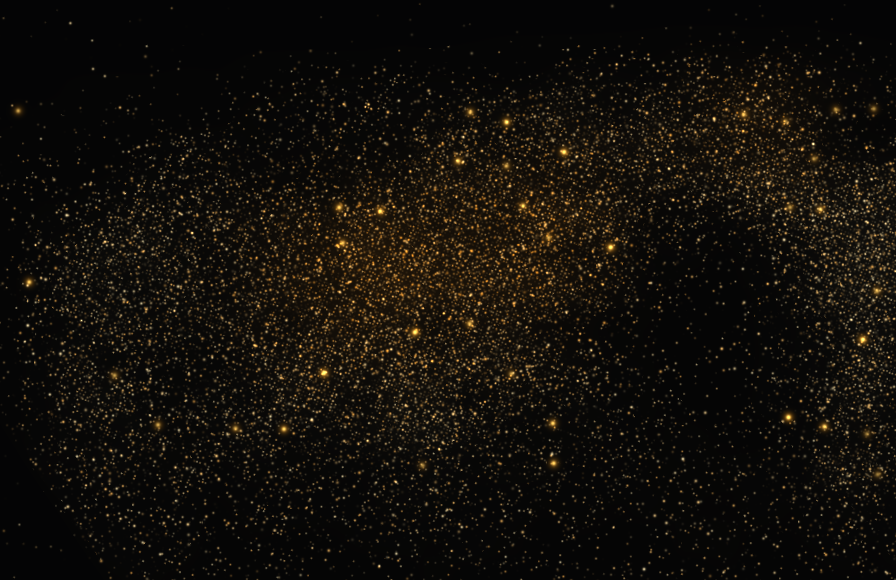
Give the GLSL for this background, as a Shadertoy shader.

```glsl
// Drifting cloud of gold dust with scattered glowing sparks on black.

float hash(vec2 p) {
    return fract(sin(dot(p, vec2(127.1, 311.7))) * 43758.545);
}

float noise(vec2 p) {
    vec2 cell = floor(p), f = fract(p);
    f = f * f * (3.0 - 2.0 * f);
    return mix(mix(hash(cell), hash(cell + vec2(1, 0)), f.x),
               mix(hash(cell + vec2(0, 1)), hash(cell + 1.0), f.x), f.y);
}

// Soft elliptical puff
float puff(vec2 p, vec2 center, vec2 radius) {
    p = (p - center) / radius;
    return exp(-dot(p, p));
}

// Amber heart of the cloud
float warmth(vec2 p) {
    return puff(p, vec2(0.63, 0.54), vec2(0.21, 0.18))
         + 0.8 * puff(p, vec2(0.94, 0.60), vec2(0.17, 0.19))
         + 0.7 * puff(p, vec2(1.31, 0.81), vec2(0.16, 0.15));
}

// Amount of dust at a point
float dustDensity(vec2 p) {
    vec2 q = p + 0.07 * (vec2(noise(p * 7.0), noise(p * 7.0 + 31.0)) - 0.5);
    float d = 0.75 * warmth(q);
    d += 0.50 * puff(q, vec2(0.27, 0.60), vec2(0.15, 0.13));
    d += 0.34 * puff(q, vec2(0.17, 0.34), vec2(0.14, 0.26));
    d += 0.38 * puff(q, vec2(0.64, 0.32), vec2(0.30, 0.14));
    d += 0.35 * puff(q, vec2(1.00, 0.74), vec2(0.42, 0.14));
    d += 0.80 * puff(q, vec2(1.51, 0.55), vec2(0.18, 0.21));
    d += 0.35 * puff(q, vec2(1.48, 0.25), vec2(0.10, 0.18));
    d += 0.20 * puff(q, vec2(0.85, 0.22), vec2(0.75, 0.30));
    // Hollow on the right and dark upper corner
    d *= 1.0 - 0.65 * puff(q, vec2(1.20, 0.40), vec2(0.14, 0.17));
    d *= 1.0 - 0.75 * puff(q, vec2(1.53, 0.78), vec2(0.09, 0.07));
    d *= 0.65 + 0.7 * noise(p * 16.0 + 8.0);
    // Slanted lower left border and fading top
    d *= smoothstep(0.0, 0.05, p.y + 1.48 * p.x - 0.254);
    return d * smoothstep(0.98, 0.84, p.y);
}

void mainImage(out vec4 fragColor, in vec2 fragCoord) {
    vec2 p = fragCoord / iResolution.y;
    float density = dustDensity(p), warm = min(warmth(p), 1.0);

    // Backdrop and haze
    vec3 color = vec3(0.017, 0.017, 0.018);
    color += density * mix(vec3(0.035, 0.032, 0.022), vec3(0.09, 0.056, 0.014), warm);

    // Dust grains, from fine to coarse
    for (int i = 0; i < 4; i++) {
        float layer = float(i), angle = 0.4 + layer * 0.9;
        float scale = 170.0 * pow(0.68, layer);
        vec2 g = mat2(cos(angle), sin(angle), -sin(angle), cos(angle)) * p * scale;
        vec2 id = floor(g) + layer * 57.0;
        vec2 offset = fract(g) - 0.3 - 0.4 * vec2(hash(id), hash(id + 17.3));
        float radius = 0.0017 + 0.0003 * layer;
        float dist = length(offset) / scale / radius;
        float present = step(hash(id + 41.7), density * (1.1 - 0.2 * layer));
        float light = pow(hash(id + 73.1), 2.0) * (0.65 + 0.12 * layer);
        vec3 tint = mix(vec3(0.92, 0.85, 0.65), vec3(1.0, 0.62, 0.16),
                        clamp(hash(id + 91.9) * 0.75 + warm * 0.4, 0.0, 1.0));
        color += present * light * tint * exp(-dist * dist);
    }

    // Bright sparks with golden halos
    vec2 g = p * 13.0, id = floor(g);
    vec2 center = (id + 0.25 + 0.5 * vec2(hash(id + 5.2), hash(id + 8.6))) / 13.0;
    float chance = 0.22 * smoothstep(0.15, 0.5, dustDensity(center)) + 0.04 * step(0.1, center.y)
                 * step(0.15, dustDensity(center))
                 + 0.55 * puff(center, vec2(1.48, 0.42), vec2(0.13, 0.30));
    float dist = length(p - center);
    float power = step(hash(id + 2.9), chance) * (0.35 + 0.65 * hash(id + 6.4));
    color += power * (vec3(1.0, 0.86, 0.48) * exp(-pow(dist / 0.0037, 2.0))
                    + vec3(0.50, 0.31, 0.04) * exp(-pow(dist / 0.0085, 2.0)));

    fragColor = vec4(min(color, 1.0), 1.0);
}
```
